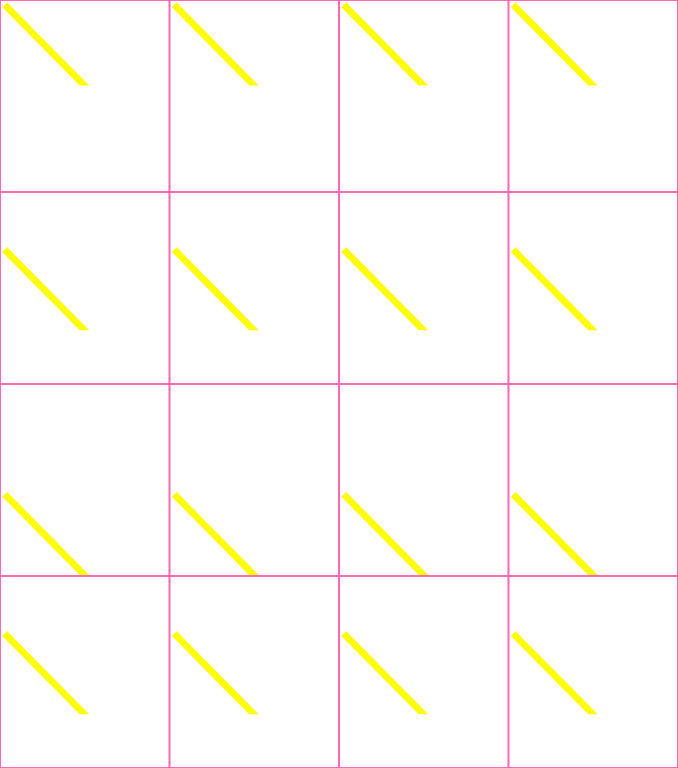
Reproduce this pattern procedurally as a WebGL 2 fragment shader.

```glsl
#version 300 es
precision highp float;
// A 4 by 4 grid of white cells with thin pink borders. Each cell holds a yellow
// diagonal stroke, cut flat at the foot of an unseen box; the box sits at the
// top, middle, bottom and middle of its cell in successive rows.

uniform vec2 u_resolution;
out vec4 fragColor;

// Lengths are in cell heights, measured from the top left of a cell.
#define REPEATS vec2(4.0, 4.0)
#define BORDER 0.0052
#define BOX_HEIGHT 0.440
#define STROKE_START vec2(0.0247, 0.0198)
#define STROKE_END vec2(0.4396, 0.4401)
#define STROKE_HALF_WIDTH 0.0174
#define PAPER vec3(1.0)
#define PINK vec3(1.0, 0.41, 0.71)
#define YELLOW vec3(1.0, 1.0, 0.0)

// Smooth coverage of a region whose signed distance is negative inside.
float coverage(float dist, float pixel) {
  return clamp(0.5 - dist / pixel, 0.0, 1.0);
}

// Distance to a band that starts with a square end and runs on without limit.
float strokeDistance(vec2 p) {
  vec2 along = normalize(STROKE_END - STROKE_START);
  vec2 q = p - STROKE_START;
  float side = abs(dot(q, vec2(-along.y, along.x))) - STROKE_HALF_WIDTH;
  return max(side, -dot(q, along));
}

void main() {
  // Cell coordinates, with rows counted down from the top
  vec2 uv = gl_FragCoord.xy / u_resolution;
  vec2 grid = vec2(uv.x, 1.0 - uv.y) * REPEATS;
  float pixel = REPEATS.y / u_resolution.y;
  vec2 cellSize = vec2(u_resolution.x * REPEATS.y / (u_resolution.y * REPEATS.x), 1.0);
  vec2 local = fract(grid) * cellSize;
  float row = mod(floor(grid.y), 4.0);

  // Row alignment: 0 top, 0.5 middle, 1 bottom
  float align = 1.0 - 0.5 * abs(row - 2.0);
  float boxTop = mix(BORDER, 1.0 - BORDER - BOX_HEIGHT, align);
  vec2 boxPoint = local - vec2(0.0, boxTop);

  // Stroke, clipped at the foot of its box
  float stroke = coverage(strokeDistance(boxPoint), pixel)
               * coverage(boxPoint.y - BOX_HEIGHT, pixel);
  vec3 color = mix(PAPER, YELLOW, stroke);

  // Border along all four sides of the cell
  vec2 edge = min(local, cellSize - local);
  float border = coverage(min(edge.x, edge.y) - BORDER, pixel);
  color = mix(color, PINK, border);

  fragColor = vec4(color, 1.0);
}
```
